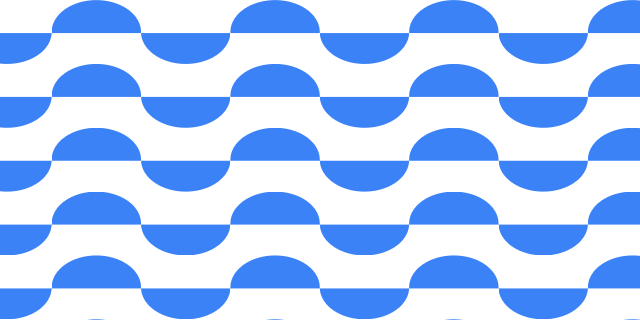
Give the GLSL for this pattern, as a Shadertoy shader.

```glsl
// Approximate signed distance to an ellipse centred on the origin
float ellipseDistance(vec2 p, vec2 radii) {
    float k = length(p / radii);
    float slope = length(p / (radii * radii));
    return k * (k - 1.0) / max(slope, 1e-4);
}

void mainImage(out vec4 fragColor, in vec2 fragCoord) {
    float pixel = 1.0 / iResolution.y;
    // Height-based units, measured from the top left
    vec2 p = vec2(fragCoord.x, iResolution.y - fragCoord.y) * pixel;

    // One ellipse fills each cell; columns alternate dome and bowl
    vec2 cellSize = vec2(0.2793, 0.1995);
    vec2 grid = (p - vec2(0.9993, 0.0003)) / cellSize;
    vec2 local = (fract(grid) - 0.5) * cellSize;
    float side = mod(floor(grid.x), 2.0) < 0.5 ? 1.0 : -1.0;

    // Keep the half below the cut for bowls, above it for domes
    float ellipse = ellipseDistance(local, 0.5 * cellSize);
    float cut = side * (0.0033 - local.y);
    float shape = max(ellipse, cut);

    float coverage = clamp(0.5 - shape / pixel, 0.0, 1.0);
    vec3 blue = vec3(0.231, 0.51, 0.965);
    fragColor = vec4(mix(vec3(1.0), blue, coverage), 1.0);
}
```
